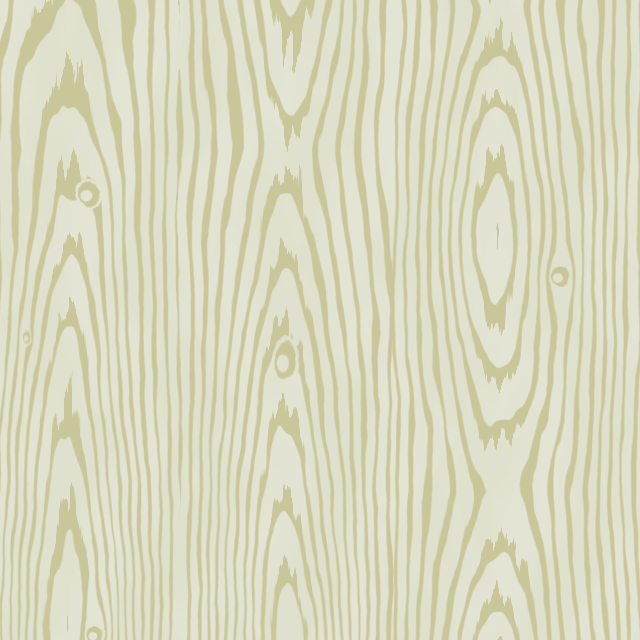
A Shadertoy shader for this texture:

```glsl
// Two-tone wood grain: upright lines, nested arches, one long eye and small knots.
// A smooth ring-count field is built around a few grain columns, warped by layered
// sines, and each whole step of the field is inked as one growth line.

const vec3 PALE_COOL = vec3(0.875, 0.880, 0.802);
const vec3 PALE_WARM = vec3(0.890, 0.893, 0.832);
const vec3 INK = vec3(0.790, 0.778, 0.605);

const float RINGS = 49.0;        // growth lines per canvas width
const float CORE = 0.035;        // rounding of the rings at a column axis
const float ARCH_WIDTH = 0.105;  // reach of the arches beside the axis
const float PEAK_SHARE = 0.43;   // share of the arches above the neutral level
const float LINE_SHARE = 0.32;   // inked share of each ring
const float SOFTNESS = 0.0034;   // edge width

// Grain columns: axis x, eye height, distance from eye to saddle, arches per height
const int COLUMN_COUNT = 3;
const vec4 COLUMNS[COLUMN_COUNT] = vec4[](
    vec4(0.105, 0.00, 1.05, 7.0),
    vec4(0.450, 0.00, 0.77, 8.6),
    vec4(0.780, 0.61, 0.38, 11.0));

// Knots: centre x, centre y, radius, upright stretch
const int KNOT_COUNT = 5;
const vec4 KNOTS[KNOT_COUNT] = vec4[](
    vec4(0.139, 0.697, 0.018, 1.1),
    vec4(0.875, 0.568, 0.015, 1.1),
    vec4(0.042, 0.473, 0.006, 1.8),
    vec4(0.446, 0.437, 0.018, 1.7),
    vec4(0.148, 0.008, 0.013, 1.1));

// Layered sines, roughly -0.9 to 0.9
float waves(vec2 q) {
    float sum = 0.0, amp = 0.5;
    for (int i = 0; i < 4; i++) {
        sum += amp * sin(q.x + 1.4 * sin(0.9 * q.y + float(i)));
        q = mat2(1.6, 1.1, -1.1, 1.6) * q + 3.1;
        amp *= 0.55;
    }
    return sum;
}

// Knot space: unit circle at the rim of the knot
vec2 toKnot(vec2 p, vec4 knot) {
    return (p - knot.xy) / (knot.z * vec2(1.0, knot.w));
}

// Lets the grain wander and flow around the knots
vec2 warp(vec2 p) {
    vec2 bent = p;
    for (int i = 0; i < KNOT_COUNT; i++) {
        vec2 q = toKnot(p, KNOTS[i]) * vec2(1.0, 0.6);
        bent.x -= 0.85 * (p.x - KNOTS[i].x) * exp(-0.35 * dot(q, q));
    }
    bent.x += 0.0050 * waves(vec2(12.0 * p.x, 9.0 * p.y));
    bent.x += 0.0011 * waves(vec2(60.0 * p.x, 48.0 * p.y));
    return bent;
}

// x: ring count, y: nearness to a column axis
vec2 grain(vec2 p) {
    float rings = 1e3, crown = 0.0;
    for (int i = 0; i < COLUMN_COUNT; i++) {
        vec4 column = COLUMNS[i];
        float u = p.x - column.x;
        float fromEye = sqrt(pow(abs(p.y - column.y), 2.0) + 0.003);
        float fromSaddle = sqrt(pow(abs(fromEye - column.z), 2.0) + 0.0004);
        float lift = column.w * (PEAK_SHARE * column.z - fromSaddle);
        float across = RINGS * (sqrt(u * u + CORE * CORE) - CORE);
        float bell = exp(-u * u / (ARCH_WIDTH * ARCH_WIDTH));
        rings = min(rings, across + lift * bell);
        crown = max(crown, exp(-u * u / 0.0012));
    }
    return vec2(rings, crown);
}

// Inked growth lines with uneven width and frayed arch tips
float growthLines(vec2 p) {
    vec2 field = grain(warp(p));
    float rings = field.x + 0.45 * waves(vec2(25.0 * p.x, 5.0 * p.y));
    float fray = waves(vec2(300.0 * p.x, 26.0 * p.y));
    float width = LINE_SHARE + 0.12 * waves(vec2(70.0 * p.x, 13.0 * p.y) + 5.0);
    width = clamp(width + 0.24 * field.y * fray, 0.14, 0.72);
    float offset = abs(fract(rings - 0.5 * width + 0.5) - 0.5);
    float slope = length(vec2(dFdx(rings), dFdy(rings))) * iResolution.y;
    float edge = SOFTNESS * max(slope, 5.0);
    return smoothstep(-0.5, 0.5, (0.5 * width - offset) / edge);
}

// Replaces the lines by a dark knot with a pale, off-centre heart
float addKnot(float ink, vec2 p, vec4 knot) {
    vec2 q = toKnot(p, knot);
    float soft = 0.5 * SOFTNESS / knot.z;
    float rim = length(q) + 0.12 * waves(2.5 * q + 40.0 * knot.xy);
    float heart = length((q - vec2(-0.22, -0.15)) * vec2(1.0, 1.15));
    float disc = 1.0 - smoothstep(0.95 - soft, 0.95 + soft, rim);
    float hole = 1.0 - smoothstep(0.52 - soft, 0.52 + soft, heart);
    ink *= smoothstep(1.2 - soft, 1.2 + soft, rim);
    return max(ink, disc * (1.0 - hole));
}

void mainImage(out vec4 fragColor, in vec2 fragCoord) {
    vec2 p = fragCoord / iResolution.xy;
    float ink = growthLines(p);
    for (int i = 0; i < KNOT_COUNT; i++) ink = addKnot(ink, p, KNOTS[i]);
    float tone = smoothstep(-0.5, 0.6, waves(vec2(30.0 * p.x, 11.0 * p.y) + 9.0));
    fragColor = vec4(mix(mix(PALE_COOL, PALE_WARM, tone), INK, ink), 1.0);
}
```
